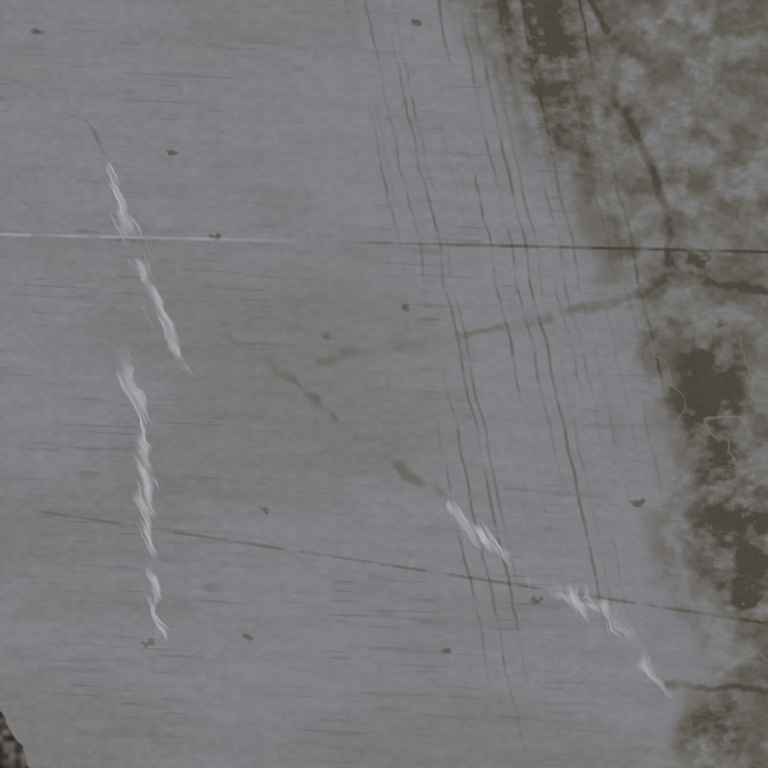
A Shadertoy shader for this texture:

```glsl
// Weathered grey concrete wall: brushed streaks, two seams, pale scuffs and
// a damp brown stain with drips on the right. Layered noise builds a dirt
// amount that a colour ramp turns into grey, olive or dark brown.

float hash(vec2 p) {
    return fract(sin(dot(p, vec2(127.1, 311.7))) * 43758.5453);
}

float noise(vec2 p) {
    vec2 i = floor(p), f = fract(p);
    f = f * f * (3.0 - 2.0 * f);
    return mix(mix(hash(i), hash(i + vec2(1, 0)), f.x),
               mix(hash(i + vec2(0, 1)), hash(i + vec2(1, 1)), f.x), f.y);
}

float fbm(vec2 p) {
    float sum = 0.0, amp = 0.53;
    for (int i = 0; i < 4; i++) {
        sum += amp * noise(p);
        p = mat2(1.6, 1.2, -1.2, 1.6) * p + 3.7;
        amp *= 0.5;
    }
    return sum;
}

float segment(vec2 p, vec2 a, vec2 b) {
    vec2 ap = p - a, ab = b - a;
    return length(ap - ab * clamp(dot(ap, ab) / dot(ab, ab), 0.0, 1.0));
}

// Soft line of half width w
float stroke(vec2 p, vec2 a, vec2 b, float w) {
    return 1.0 - smoothstep(0.1 * w, w + 0.5 / iResolution.y, segment(p, a, b));
}

float blob(vec2 p, vec2 centre, vec2 radius) {
    vec2 d = (p - centre) / radius;
    return exp(-dot(d, d));
}

// Ragged pale scrape, feathered along one slanted direction
float scuff(vec2 p, vec2 a, vec2 b) {
    vec2 q = vec2(dot(p, vec2(0.877, 0.48)), dot(p, vec2(0.48, -0.877)));
    float strands = noise(q * vec2(320, 36));
    float reach = 0.001 + 0.026 * noise(q * vec2(120, 26)) * (0.3 + strands);
    float body = 1.0 - smoothstep(0.1 * reach, reach, segment(p, a, b));
    return body * (0.2 + 0.8 * strands) * smoothstep(0.1, 0.6, noise(p * 34.0));
}

// Small chipped hole in a few cells of a coarse grid
float pits(vec2 p) {
    vec2 c = floor(p * 8.0);
    vec2 centre = (c + 0.2 + 0.6 * vec2(hash(c), hash(c + 31.0))) / 8.0;
    float r = length((p - centre) * vec2(0.8, 1.2)) + 0.009 * (noise(p * 190.0) - 0.5);
    return step(0.82, hash(c + 83.0)) * (1.0 - smoothstep(0.001, 0.008, r));
}

void mainImage(out vec4 fragColor, in vec2 fragCoord) {
    vec2 p = fragCoord / iResolution.xy;
    vec2 q = p + 0.022 * (vec2(fbm(p * 24.0), fbm(p * 24.0 + 7.0)) - 0.5);
    float level = p.y + 0.05 * p.x;
    float grain = fbm(p * vec2(95, 140)) - 0.5;
    float broken = smoothstep(0.2, 0.7, fbm(p * 42.0));

    // Brushed concrete
    float cloud = fbm(p * vec2(3, 6) + 2.0) + 0.3 * blob(p, vec2(0.45, 0.47), vec2(0.35, 0.2));
    vec3 col = mix(vec3(0.50, 0.50, 0.52), vec3(0.475), smoothstep(0.48, 0.72, cloud));
    col += 0.02 * (noise(vec2(p.x * 9.0, level * 95.0)) - 0.5) + 0.042 * grain;
    col += 0.018 * (noise(p * vec2(170, 300)) - 0.5);
    float scratches = smoothstep(0.72, 0.95, noise(vec2(p.x * 18.0, level * 230.0)));
    col -= 0.05 * scratches * noise(p * 9.0);

    // Damp stain, its dark upper smear and brown patches
    float inside = p.x - 0.92 + 0.29 * p.y * p.y + 0.12 * (fbm(p * vec2(14, 7)) - 0.5);
    float stain = smoothstep(-0.07, 0.06, inside);
    float mottle = smoothstep(0.3, 0.7, fbm(p * 34.0));
    float dirt = stain * (0.16 + 0.42 * mottle + 0.55 * grain);
    float smear = (p.x - 0.94 + 0.25 * p.y) / 0.06;
    dirt += 0.7 * exp(-smear * smear) * smoothstep(0.7, 0.98, p.y)
          * (0.2 + noise(vec2((p.x + 0.2 * p.y) * 110.0, p.y * 8.0)) + grain);
    float patches = blob(q, vec2(0.92, 0.48), vec2(0.05, 0.08))
                  + blob(q, vec2(0.95, 0.30), vec2(0.07, 0.09))
                  + blob(q, vec2(0.92, 0.04), vec2(0.045, 0.08));
    dirt += 0.6 * smoothstep(0.15, 0.8, patches) * (0.4 + 0.6 * mottle + grain);

    // Slanted drips, thin and interrupted
    float slant = p.x + 0.21 * p.y + 0.014 * (fbm(p * vec2(5, 16)) - 0.5);
    for (int i = 0; i < 18; i++) {
        vec2 id = vec2(i, 5);
        float s = 0.65 + 0.018 * float(i) + 0.014 * hash(id);
        float fade = smoothstep(0.15, 0.75, noise(vec2(p.y * 7.0, s * 90.0)))
                   * smoothstep(-0.1, 0.1, p.y - 0.45 * hash(id + 9.0));
        float line = 1.0 - smoothstep(0.0002, 0.0038, abs(slant - s));
        dirt += (0.12 + 0.3 * hash(id + 3.0)) * line * fade * (0.25 + 0.75 * broken);
    }

    // Dark crack, olive branch, hairline and holes
    vec2 path[6] = vec2[6](vec2(0.77, 1), vec2(0.81, 0.93), vec2(0.80, 0.87),
                           vec2(0.85, 0.79), vec2(0.88, 0.64), vec2(1, 0.62));
    float crack = stroke(q, vec2(0.87, 0.11), vec2(1, 0.1), 0.006);
    float width = 0.005 + 0.011 * noise(p * 28.0);
    for (int i = 0; i < 5; i++) crack = max(crack, stroke(q, path[i], path[i + 1], width));
    crack = max(crack, 0.8 * stroke(q, path[4], vec2(0.74, 0.59), width));
    crack = max(crack, 0.5 * stroke(q, vec2(0.74, 0.59), vec2(0.42, 0.53), width));
    dirt += 0.5 * crack * (0.3 + 0.7 * broken);
    float hairline = stroke(q, vec2(0.28, 0.58), vec2(0.58, 0.35), width);
    hairline += 0.5 * stroke(q, vec2(0.07, 0.9), vec2(0.14, 0.79), 0.004);
    dirt += 0.6 * hairline * broken * noise(p * 50.0) + 0.55 * pits(p);
    dirt += 0.9 * smoothstep(0.3, 0.8, blob(q, vec2(0.91, 0.66), vec2(0.02, 0.013))
          + blob(q, vec2(0.97, 0.215), vec2(0.024, 0.012))) * (0.7 + 2.0 * grain);

    // Seams: the upper one turns from pale to dirty
    float upper = stroke(p, vec2(0, 0.695), vec2(1, 0.672), 0.003) * (0.35 + 0.65 * broken);
    float lower = stroke(p, vec2(0, 0.342), vec2(1, 0.188), 0.003);
    dirt += 0.65 * upper * smoothstep(0.3, 0.7, p.x) + 0.35 * lower * broken;

    // Dirt ramp
    col = mix(col, vec3(0.43, 0.42, 0.40) + 0.04 * grain, smoothstep(0.0, 0.34, dirt));
    col = mix(col, vec3(0.37, 0.36, 0.33), smoothstep(0.3, 0.62, dirt));
    col = mix(col, vec3(0.30, 0.28, 0.25) + 0.05 * grain, smoothstep(0.58, 0.92, dirt));

    // Mineral veins, then pale scuffs along three broken paths
    float vein = 1.0 - smoothstep(0.003, 0.02, abs(fbm(p * 11.0 + 4.0) - 0.5));
    col = mix(col, vec3(0.48, 0.47, 0.44), 0.6 * vein * stain * smoothstep(0.65, 0.5, p.y));
    vec2 scrape[11] = vec2[11](vec2(0.14, 0.78), vec2(0.18, 0.67), vec2(0.24, 0.52),
        vec2(0.16, 0.53), vec2(0.19, 0.44), vec2(0.19, 0.31), vec2(0.21, 0.18),
        vec2(0.58, 0.34), vec2(0.70, 0.24), vec2(0.79, 0.20), vec2(0.87, 0.10));
    float pale = 0.5 * upper * smoothstep(0.42, 0.25, p.x);
    for (int i = 0; i < 10; i++)
        if (i != 2 && i != 6) pale = max(pale, scuff(q, scrape[i], scrape[i + 1]));
    col = mix(col, vec3(0.70, 0.70, 0.73), pale);

    // Loose rubble in the lower left corner
    float rubble = smoothstep(0.003, -0.003, q.y + 1.7 * q.x - 0.068);
    fragColor = vec4(mix(col, vec3(0.16, 0.14, 0.12) + 0.28 * noise(p * 130.0), rubble), 1);
}
```
